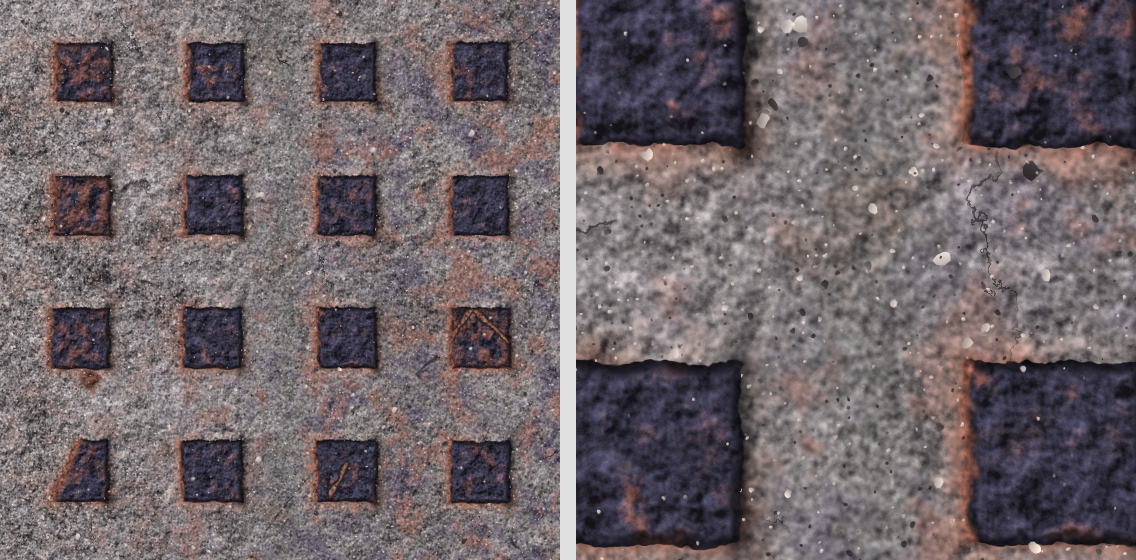
Left, the full canvas; right, a detail of the centre.
This texture is drawn by a WebGL 1 fragment shader. Its source:

```glsl
precision highp float;
uniform vec2 u_resolution;

vec2 hash2(vec2 p) {
  p = vec2(dot(p, vec2(127.1, 311.7)), dot(p, vec2(269.5, 183.3)));
  return fract(sin(p) * 43758.55);
}

float gradientAt(vec2 cell, vec2 offset) {
  return dot(hash2(cell) * 2.0 - 1.0, offset);
}

float noise(vec2 p) {
  vec2 i = floor(p), f = fract(p), e = vec2(1.0, 0.0);
  vec2 s = f * f * f * (f * (f * 6.0 - 15.0) + 10.0);
  float low = mix(gradientAt(i, f), gradientAt(i + e, f - e), s.x);
  float high = mix(gradientAt(i + e.yx, f - e.yx), gradientAt(i + 1.0, f - 1.0), s.x);
  return 1.4 * mix(low, high, s.y);
}

float fbm(vec2 p) {
  float sum = 0.0, amp = 0.5;
  for (int i = 0; i < 5; i++) {
    sum += amp * noise(p);
    p = mat2(1.6, 1.2, -1.2, 1.6) * p + 7.3;
    amp *= 0.6;
  }
  return sum;
}

float segment(vec2 p, vec2 a, vec2 b) {
  vec2 ab = b - a;
  return length(p - a - ab * clamp(dot(p - a, ab) / dot(ab, ab), 0.0, 1.0));
}

float isStud(vec2 id, vec2 target) {
  return 1.0 - step(0.5, length(id - target));
}

void main() {
  vec2 uv = gl_FragCoord.xy / u_resolution;
  float px = 1.0 / min(u_resolution.x, u_resolution.y);
  float broad = fbm(uv * 5.0), patches = fbm(uv * 11.0 + 31.0);
  float fine = fbm(uv * 45.0 + 12.0);
  float relief = fine - fbm((uv + vec2(-0.002, 0.003)) * 45.0 + 12.0);
  vec2 turned = mat2(0.8, 0.6, -0.6, 0.8) * uv;
  float grain = noise(turned * 130.0) + noise(turned * 240.0 + 9.0);
  float gravel = smoothstep(0.35, 0.0, uv.x + 0.4 * broad);

  // Stud grid: four by four, slightly leaning and jittered
  vec2 id = clamp(floor((uv - vec2(0.142, 0.158)) / 0.238 + 0.5), 0.0, 3.0);
  vec2 d = uv - vec2(0.142, 0.158) - 0.238 * id;
  d.x -= 0.0035 * (id.y - 1.5) * (1.0 - id.x / 3.0);
  d += 0.003 * (hash2(id + 4.0) - 0.5) + 0.0012 * grain;
  d += 0.004 * vec2(noise(uv * 38.0), noise(uv * 38.0 + 50.0));
  float halfSize = 0.0555 - 0.001 * id.y;
  vec2 q = abs(d) - halfSize + 0.003;
  float dist = length(max(q, 0.0)) + min(max(q.x, q.y), 0.0) - 0.003;
  float broken = isStud(id, vec2(0.0));
  float cut = dot(d - vec2(-0.028, 0.0), vec2(-0.915, 0.404));
  dist = mix(dist, max(dist, cut), broken);
  float stud = 1.0 - smoothstep(-px, px, dist);
  float outside = max(dist, 0.0);

  // Dusty ground with purple iron and rust showing through
  float tone = 0.58 + 0.55 * broad + 0.6 * patches + 0.75 * fine + 0.9 * relief;
  tone += (0.33 + 0.15 * gravel) * grain;
  vec3 color = mix(vec3(0.27, 0.25, 0.26), vec3(0.74, 0.71, 0.71), clamp(tone, -0.25, 1.25));
  float bare = smoothstep(0.35, 0.75, uv.x + 0.3 * (0.5 - uv.y) + 0.6 * broad);
  float iron = smoothstep(-0.06, 0.16, patches + 0.5 * fine) * (0.15 + 0.85 * bare);
  vec3 purple = vec3(0.32, 0.29, 0.36) + 0.13 * grain + 0.3 * fine + 0.25 * relief;
  color = mix(color, purple, 0.8 * iron * (1.0 - 0.75 * exp(-outside / 0.017)));
  float rust = smoothstep(0.02, 0.25, fbm(uv * 13.0 + 70.0) + 0.45 * fine);
  vec3 rustColor = vec3(0.57, 0.40, 0.36) * (1.0 + 0.3 * grain + 0.6 * relief);
  color = mix(color, rustColor, rust * (0.3 + 0.4 * bare));
  float groove = exp(-pow((uv.x - 0.5 - 0.06 * broad) / 0.035, 2.0));
  color = mix(color, vec3(0.43, 0.43, 0.42) + 0.16 * grain + 0.25 * relief, 0.55 * groove);

  // Thin cracks
  float crack = abs(noise(uv * 5.0 + 0.12 * fine + 17.0)) / 5.0;
  crack = 1.0 - smoothstep(0.0003, 0.0012 + px, crack);
  color *= 1.0 - 0.5 * crack * smoothstep(0.05, 0.2, patches);

  // Dust rim, rust bleed and cast shadow around each stud
  float rim = exp(-pow((dist - 0.009) / 0.007, 2.0)) * smoothstep(-0.3, 0.2, fine);
  color = mix(color, vec3(0.70, 0.62, 0.59) * (1.0 + 0.25 * grain), 0.5 * rim);
  float bleed = exp(-outside / 0.008) * smoothstep(0.02, -0.05, min(d.x, d.y));
  color = mix(color, rustColor * vec3(1.0, 0.88, 0.8), bleed * clamp(0.65 + fine, 0.0, 1.0));
  color *= 1.0 - 0.7 * exp(-outside / 0.009) * smoothstep(0.035, 0.056, d.x);

  // Rust lump below one stud
  float lump = length((d - vec2(0.02, -0.074)) * vec2(1.0, 0.8)) - 0.018 - 0.02 * fine;
  lump = isStud(id, vec2(0.0, 1.0)) * smoothstep(0.003, -0.006, lump);
  color = mix(color, vec3(0.40, 0.26, 0.22) * (1.0 + fine + relief), lump);

  // Stud tops: dark blue iron, more rust on some
  float scarred = isStud(id, vec2(3.0, 1.0)), leftColumn = 1.0 - step(0.5, id.x);
  float rusty = 0.1 * hash2(id + 9.0).x + leftColumn * (0.08 + 0.14 * step(1.5, id.y));
  rusty += 0.24 * scarred + 0.05 * broken;
  float sheen = clamp(0.5 + 1.3 * fine + 1.6 * relief + 0.35 * grain, -0.3, 1.7);
  vec3 face = mix(vec3(0.13, 0.12, 0.16), vec3(0.30, 0.29, 0.39), sheen);
  float stain = rusty + 0.7 * fbm(uv * 28.0 + 5.0) + 0.5 * fine;
  vec3 faceRust = vec3(0.44, 0.27, 0.23) * (1.0 + 0.8 * fine + relief + 0.3 * grain);
  face = mix(face, faceRust, 0.75 * smoothstep(0.08, 0.45, stain));

  // Gouges on two of the studs
  vec2 apex = vec2(-0.014, 0.052);
  float vee = min(segment(d, apex, vec2(-0.055, -0.006)), segment(d, apex, vec2(0.053, -0.006)));
  float gouge = mix(segment(d, vec2(0.002, 0.013), vec2(-0.03, -0.048)), vee, scarred);
  gouge += 0.006 * fine + 0.1 * (1.0 - max(scarred, isStud(id, vec2(2.0, 0.0))));
  face = mix(face, vec3(0.15, 0.10, 0.10), 0.8 * smoothstep(0.009, 0.004, gouge));
  face = mix(face, vec3(0.52, 0.37, 0.31) + 0.2 * grain, smoothstep(0.005, 0.001, gouge));

  // Stud edges: orange on the left, dark on the other sides
  face *= 1.0 - 0.6 * smoothstep(-0.008, -0.002, dist + 0.012 * fine);
  float left = smoothstep(0.009, 0.003, d.x + halfSize + 0.012 * fine);
  left = max(left, broken * smoothstep(-0.02, -0.005, cut));
  face = mix(face, vec3(0.58, 0.36, 0.29) * (1.0 + 0.45 * grain + relief), 0.85 * left);
  color = mix(color, face, stud);

  // Scattered angular grit, denser along the left side
  for (int i = 0; i < 4; i++) {
    float layer = float(i), scale = 36.0 * pow(1.7, layer), angle = 0.5 + 1.9 * layer;
    vec2 p = mat2(cos(angle), sin(angle), -sin(angle), cos(angle)) * uv * scale + 19.0;
    vec2 seed = hash2(floor(p) + layer * 37.0), tint = hash2(floor(p) + 91.0 + layer);
    vec2 offset = fract(p) - 0.3 - 0.4 * tint, s = abs(offset) * vec2(0.8 + 0.6 * tint.x, 1.0);
    float shape = max(max(s.x, s.y), 0.7 * (s.x + s.y)) + 0.15 * noise(p * 3.0);
    float pebble = smoothstep(px * scale, -px * scale, shape - 0.07 - 0.14 * seed.y);
    float density = (0.02 + 0.07 * layer) * (1.0 + 1.4 * gravel) * (1.0 - 0.85 * stud);
    vec3 stone = mix(vec3(0.18, 0.16, 0.17), vec3(0.86, 0.81, 0.78), smoothstep(0.1, 0.8, tint.y));
    stone *= 1.0 + dot(offset, vec2(-0.6, 0.8));
    color = mix(color, stone, 0.85 * pebble * step(seed.x, density));
  }
  gl_FragColor = vec4(clamp(color, 0.0, 1.0), 1.0);
}
```
